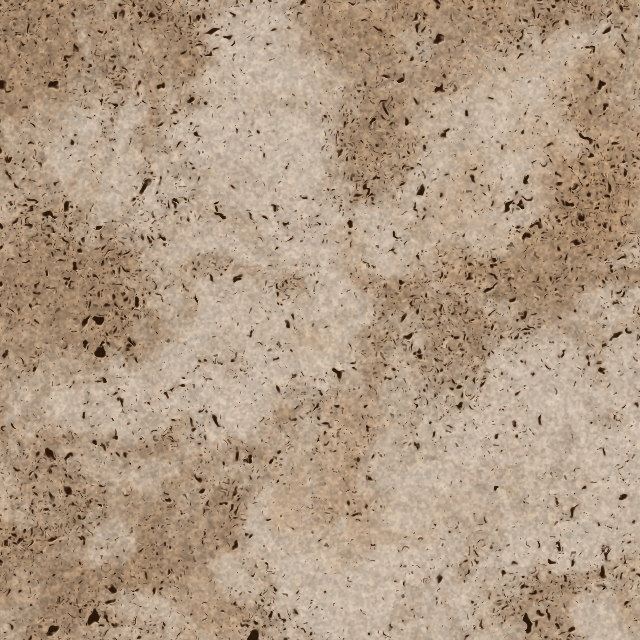
This texture is drawn by a Shadertoy shader. Its source:

```glsl
const vec3 PALE_STONE  = vec3(0.78, 0.715, 0.645);
const vec3 BROWN_STONE = vec3(0.63, 0.522, 0.415);
const vec3 OCHRE_STAIN = vec3(0.70, 0.565, 0.43);
const vec3 PIT_HALO    = vec3(0.53, 0.42, 0.32);
const vec3 PIT_WALL    = vec3(0.34, 0.24, 0.16);
const vec3 PIT_DEEP    = vec3(0.14, 0.07, 0.02);
const vec3 CRYSTAL     = vec3(0.90, 0.81, 0.66);
const float PATCH_FREQ = 4.6;
const float PATCH_SOFTNESS = 0.17;
const float GRAIN = 0.34;
const float PIT_LEAN = 0.3;
const float PIT_ANGLE_SPREAD = 2.4;
const float RAGGEDNESS = 0.011;

vec2 hash2(vec2 p) {
    vec3 q = fract(p.xyx * vec3(0.1031, 0.1030, 0.0973));
    q += dot(q, q.yzx + 33.33);
    return fract((q.xx + q.yz) * q.zy);
}

// Smooth cellular noise: random cell tones blended by distance
float cellTone(vec2 p) {
    vec2 cell = floor(p);
    float tone = 0.0, total = 0.0;
    for (int y = -1; y <= 1; y++)
    for (int x = -1; x <= 1; x++) {
        vec2 id = cell + vec2(x, y);
        vec2 toSeed = p - id - hash2(id + 11.0);
        float weight = exp(-5.0 * dot(toSeed, toSeed));
        tone += weight * hash2(id + 71.0).x;
        total += weight;
    }
    return tone / total;
}

float layeredTone(vec2 p) {
    float sum = 0.0, total = 0.0, gain = 1.0;
    for (int i = 0; i < 6; i++) {
        sum += gain * cellTone(p);
        total += gain;
        gain *= 0.68;
        p = mat2(1.62, 1.25, -1.25, 1.62) * p + 19.7;
    }
    return sum / total;
}

// Signed distance to scattered leaning ellipses, in canvas units
float pits(vec2 p, float freq, float amount, float maxSize, float maxStretch) {
    p = p * freq + freq * 3.7;
    vec2 cell = floor(p);
    float nearest = 1.0;
    for (int y = -1; y <= 1; y++)
    for (int x = -1; x <= 1; x++) {
        vec2 id = cell + vec2(x, y);
        vec2 shape = hash2(id + 37.0);
        vec2 chance = hash2(id + 113.0);
        vec2 d = p - id - 0.2 - 0.6 * hash2(id);
        float angle = PIT_LEAN + (shape.x - 0.5) * PIT_ANGLE_SPREAD;
        vec2 axis = vec2(sin(angle), cos(angle));
        float stretch = mix(1.0, maxStretch, shape.y * shape.y);
        vec2 local = vec2(dot(d, vec2(axis.y, -axis.x)), dot(d, axis) / stretch);
        float present = smoothstep(0.0, 0.12, amount - chance.x);
        float size = maxSize * mix(0.4, 1.0, chance.y) * present;
        nearest = min(nearest, length(local) - size + 0.3 * (1.0 - present));
    }
    return nearest / freq;
}

void mainImage(out vec4 fragColor, in vec2 fragCoord) {
    vec2 p = fragCoord / iResolution.y;
    float edge = max(0.0007, 0.5 / iResolution.y);

    // Broad pale and brown patches with torn borders
    vec2 warp = vec2(cellTone(p * 9.0), cellTone(p * 9.0 + 40.0)) - 0.5;
    vec2 rag = vec2(cellTone(p * 95.0), cellTone(p * 95.0 + 30.0)) - 0.5;
    float bias = 0.04 * cos(9.0 * (p.x - 0.8)) * (0.4 + p.y);
    float tone = layeredTone(p * PATCH_FREQ + 0.4 * warp + 0.06 * rag + 5.0) + bias;
    float brown = smoothstep(0.51 - PATCH_SOFTNESS, 0.51 + PATCH_SOFTNESS, tone);
    vec3 color = mix(PALE_STONE, BROWN_STONE, brown);
    float ochre = smoothstep(0.48, 0.75, layeredTone(p * 4.0 + 0.4 * warp + 60.0));
    color = mix(color, OCHRE_STAIN, 0.5 * ochre);

    // Ragged coordinates shared by all inclusions
    vec2 q = p + RAGGEDNESS * rag + 0.012 * warp;

    // Pale shell fragments with a faint darker outline
    float shell = pits(q, 7.0, 0.2, 0.12, 3.5);
    color = mix(color, PALE_STONE, 0.4 * smoothstep(0.005, -0.005, shell));
    color = mix(color, PIT_HALO, 0.2 * smoothstep(0.003, 0.0, abs(shell)));

    // Fine mineral grain, coarser in the brown stone
    float grain = 0.25 * cellTone(p * 75.0) + 0.35 * cellTone(p * 150.0 + 7.0)
                + 0.55 * cellTone(p * 270.0) - 0.575;
    color *= 1.0 + GRAIN * grain * (0.85 + 0.6 * brown);

    // Clustered pits in four sizes, denser in the brown stone
    float cluster = smoothstep(0.25, 0.8, cellTone(p * 13.0 + 80.0));
    float amount = mix(0.15, 0.47, brown) * mix(0.6, 1.35, cluster);
    float large  = pits(q, 16.0, 0.55 * amount, 0.14, 2.4);
    float medium = pits(q, 38.0, 0.85 * amount, 0.17, 3.2);
    float small  = pits(q, 78.0, 1.1 * amount, 0.21, 2.8);
    float specks = pits(q, 145.0, 1.2 * amount, 0.25, 2.2);
    float hollow = min(min(large, medium), small);

    color = mix(color, PIT_HALO, 0.28 * smoothstep(0.004, 0.0, hollow));
    color = mix(color, PIT_WALL, 0.75 * smoothstep(edge, -edge, specks));
    vec3 shade = mix(PIT_WALL, PIT_DEEP, smoothstep(0.0, -0.002, hollow));
    color = mix(color, shade, 0.95 * smoothstep(edge, -edge, hollow));

    // Bright crystals and lit lower rims of the pits
    float crystal = pits(q + 0.31, 60.0, 0.2, 0.15, 2.5);
    vec2 rimShift = vec2(-0.0015, 0.0025);
    float rim = min(pits(q + rimShift, 16.0, 0.55 * amount, 0.14, 2.4),
                    pits(q + rimShift, 38.0, 0.85 * amount, 0.17, 3.2));
    float lit = smoothstep(edge, -edge, rim) * smoothstep(0.0, 0.0015, hollow);
    color = mix(color, CRYSTAL, max(0.5 * smoothstep(edge, -edge, crystal), 0.5 * lit));

    fragColor = vec4(clamp(color, 0.0, 1.0), 1.0);
}
```
